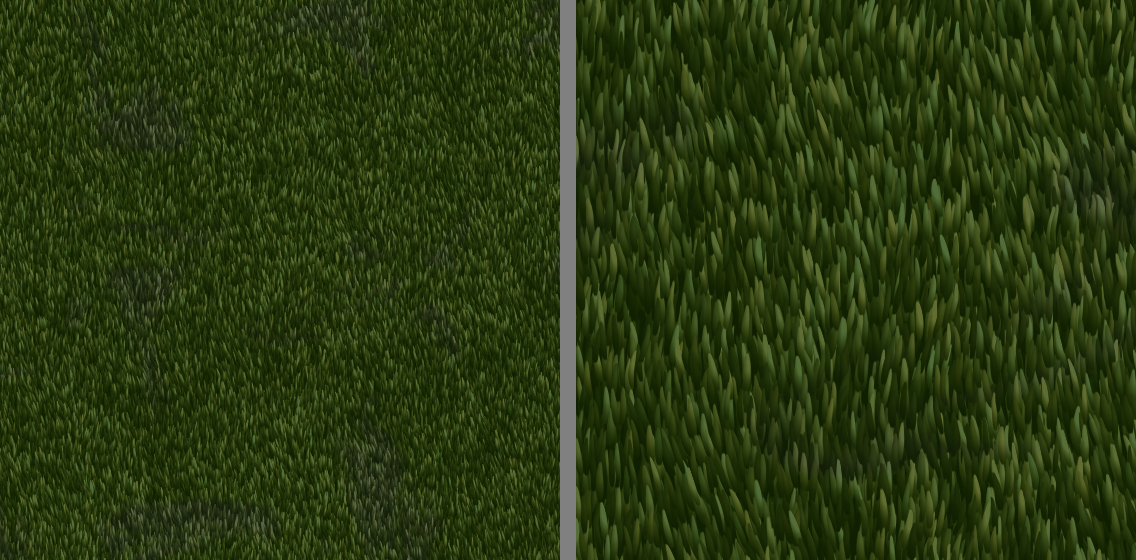
Left: the whole. Right: its middle third, enlarged.
This texture is drawn by a WebGL 1 fragment shader. Its source:

```glsl
precision highp float;
// Dense dark green turf: short overlapping upright blades with soft tonal patches.

uniform vec2 u_resolution;

const int LAYERS = 6;
const vec2 CELL = vec2(0.0077, 0.0215);   // spacing of blades within a layer
const float HALF_LENGTH = 0.0122;
const float HALF_WIDTH = 0.0021;

const vec3 SHADOW = vec3(0.045, 0.105, 0.0);
const vec3 LIT = vec3(0.31, 0.385, 0.17);

// Four random values per cell and layer
vec4 hash4(vec2 cell, float seed) {
  vec4 q = fract(vec4(cell.xyx, seed + cell.y) * vec4(0.1031, 0.1030, 0.0973, 0.1099));
  q += dot(q, q.wzxy + 33.33);
  return fract((q.xxyz + q.yzzw) * q.zywx);
}

// Layered, warped sines: a smooth irregular field around zero
float waves(vec2 p, float phase) {
  float sum = 0.0;
  float amplitude = 0.5;
  for (int i = 0; i < 4; i++) {
    p = mat2(0.8, 0.6, -0.6, 0.8) * p + phase;
    p += 0.6 * sin(p.yx * 1.3 + phase);
    sum += amplitude * sin(p.x) * sin(p.y);
    p *= 1.9;
    amplitude *= 0.65;
  }
  return sum;
}

// Blade coordinates: x across in canvas units, y from -1 (root) to 1 (tip)
vec2 bladeSpace(vec2 offset, float lean, float bend) {
  float y = offset.y / HALF_LENGTH;
  float x = offset.x - lean * offset.y - bend * (y * y - 0.4);
  return vec2(x, y);
}

// Smooth coverage of a blade that tapers to both ends
float bladeMask(vec2 b, float halfWidth, float pixel) {
  float taper = sqrt(max(1.0 - b.y * b.y, 0.0)) * (1.0 - 0.25 * b.y);
  float edge = abs(b.x) - halfWidth * taper;
  float ends = 1.0 - smoothstep(0.85, 1.0, abs(b.y));
  return ends * (1.0 - smoothstep(-0.75 * pixel, 0.75 * pixel, edge));
}

// Light on a blade: dark root, bright tip, one side in shade
float bladeLight(vec2 b, float halfWidth) {
  float along = mix(0.22, 1.0, smoothstep(-1.0, 0.5, b.y));
  float across = mix(0.62, 1.0, smoothstep(-1.0, 0.5, b.x / halfWidth));
  return along * across;
}

// Paints one layer over the ground; x is tone, y is blade tint
vec2 paintLayer(vec2 ground, vec2 p, float layer, float flow, float pixel) {
  vec2 grid = p / CELL + vec2(0.37, 0.61) * layer;
  vec2 home = floor(grid);
  float depth = mix(0.6, 1.0, layer / float(LAYERS - 1));
  for (int j = 1; j >= -1; j--) {
    for (int i = -1; i <= 1; i++) {
      vec2 cell = home + vec2(float(i), float(j));
      vec4 shape = hash4(cell, layer * 17.0 + 3.0);
      vec4 look = hash4(cell + 71.0, layer * 29.0 + 11.0);
      vec2 offset = (grid - cell - shape.xy) * CELL;
      float lean = clamp(flow + 0.36 * (shape.z - 0.5), -0.42, 0.42);
      vec2 b = bladeSpace(offset, lean, 0.002 * (shape.w - 0.5));
      float halfWidth = HALF_WIDTH * mix(0.7, 1.1, look.x);
      float tone = (0.28 + 1.3 * pow(look.y, 1.5)) * depth;
      vec2 blade = vec2(tone * bladeLight(b, halfWidth), look.z - 0.5);
      ground = mix(ground, blade, bladeMask(b, halfWidth, pixel));
    }
  }
  return ground;
}

// Turns tone into colour; tint shifts hue, muted greys it
vec3 grassColor(float tone, float tint, float muted) {
  vec3 color = mix(SHADOW, LIT, tone);
  color.b = LIT.b * pow(tone, 1.5);
  color += tone * tint * vec3(0.06, 0.0, -0.03);
  vec3 grey = vec3(dot(color, vec3(0.3, 0.6, 0.1)));
  return mix(color, grey, muted);
}

void main() {
  vec2 p = gl_FragCoord.xy / u_resolution.y;
  float pixel = 1.0 / u_resolution.y;

  // Slow changes of direction, brightness and greyness
  float flow = -0.06 + 0.26 * waves(p * 22.0, 1.7);
  float patches = 1.0 + 0.16 * waves(p * 9.0, 4.1) + 0.22 * waves(p * 45.0, 2.6);
  float muted = 0.35 * smoothstep(0.2, 0.7, waves(p * 11.0, 5.3));

  vec2 turf = vec2(0.06, 0.0);
  for (int i = 0; i < LAYERS; i++) {
    turf = paintLayer(turf, p, float(i), flow, pixel);
  }

  float tone = clamp(turf.x * patches, 0.0, 1.15);
  gl_FragColor = vec4(grassColor(tone, turf.y, muted), 1.0);
}
```
